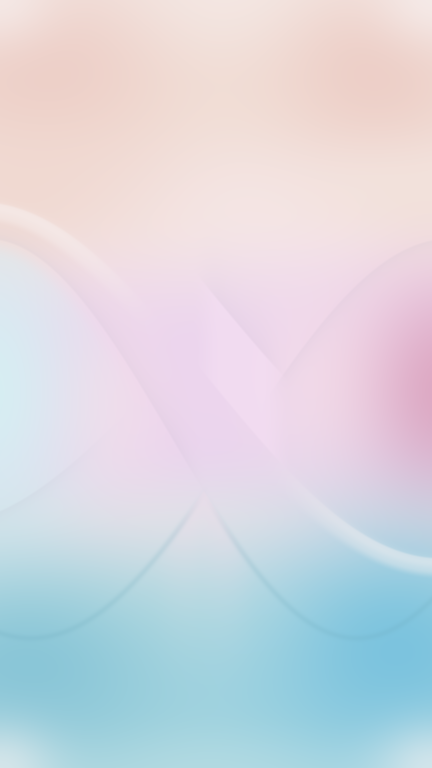
This background is drawn by a Shadertoy shader. Its source:

```glsl
const vec3 WHITE = vec3(0.97, 0.95, 0.95);
const vec3 PEACH = vec3(0.925, 0.80, 0.77);
const vec3 ICE = vec3(0.84, 0.93, 0.95);
const vec3 BLUSH = vec3(0.955, 0.865, 0.915);
const vec3 ROSE = vec3(0.865, 0.65, 0.755);
const vec3 LILAC = vec3(0.915, 0.825, 0.935);
const vec3 TEAL = vec3(0.53, 0.77, 0.84);
const vec3 AZURE = vec3(0.485, 0.765, 0.87);
const vec3 SHADOW = vec3(0.70, 0.68, 0.75);
const vec3 DEEP = vec3(0.42, 0.66, 0.73);

// Soft elliptical falloff
float glow(vec2 p, vec2 centre, vec2 radius) {
    vec2 q = (p - centre) / radius;
    return exp(-dot(q, q));
}

// Soft window along one axis
float between(float x, float lo, float hi, float soft) {
    return smoothstep(lo - soft, lo + soft, x) * (1.0 - smoothstep(hi - soft, hi + soft, x));
}

// Signed distance above a sine curve, in canvas heights
float waveDistance(vec2 p, vec2 centre, float amplitude, float frequency, float aspect) {
    float phase = frequency * (p.x - centre.x);
    float slope = amplitude * frequency * cos(phase) / aspect;
    return (p.y - centre.y - amplitude * sin(phase)) / sqrt(1.0 + slope * slope);
}

// Crisp on the zero side, fading over the given width
float edgeShade(float d, float width, float soft) {
    return smoothstep(-soft, soft, d) * exp(-max(d, 0.0) / width);
}

float softLine(float d, float width) {
    return exp(-d * d / (width * width));
}

vec3 verticalGradient(float y) {
    vec3 c = mix(vec3(0.73, 0.87, 0.89), vec3(0.68, 0.85, 0.88), smoothstep(0.0, 0.08, y));
    c = mix(c, vec3(0.77, 0.88, 0.89), smoothstep(0.08, 0.22, y));
    c = mix(c, vec3(0.90, 0.89, 0.91), smoothstep(0.18, 0.34, y));
    c = mix(c, LILAC, smoothstep(0.31, 0.43, y));
    c = mix(c, vec3(0.96, 0.91, 0.91), smoothstep(0.54, 0.73, y));
    c = mix(c, vec3(0.95, 0.89, 0.86), smoothstep(0.73, 0.87, y));
    return mix(c, vec3(0.96, 0.925, 0.91), smoothstep(0.88, 1.0, y));
}

vec3 background(vec2 p, float underFall) {
    vec3 c = verticalGradient(p.y);
    // Warm upper glows
    c = mix(c, PEACH, 0.9 * glow(p, vec2(0.10, 0.91), vec2(0.32, 0.15)));
    c = mix(c, PEACH, 0.9 * glow(p, vec2(0.87, 0.91), vec2(0.26, 0.13)));
    c = mix(c, vec3(0.94, 0.845, 0.81), 0.8 * glow(p, vec2(0.05, 0.75), vec2(0.34, 0.10)));
    c = mix(c, vec3(0.95, 0.89, 0.85), 0.8 * glow(p, vec2(0.95, 0.74), vec2(0.28, 0.06)));
    // Middle glows
    c = mix(c, BLUSH, 0.8 * glow(p, vec2(0.24, 0.47), vec2(0.17, 0.14)));
    c = mix(c, BLUSH, 0.9 * glow(p, vec2(0.78, 0.50), vec2(0.24, 0.17)));
    c = mix(c, ICE, underFall * glow(p, vec2(-0.02, 0.49), vec2(0.20, 0.22)));
    c = mix(c, ROSE, 0.95 * glow(p, vec2(1.03, 0.49), vec2(0.18, 0.14)));
    // Cool lower glows
    c = mix(c, TEAL, 0.95 * glow(p, vec2(0.06, 0.13), vec2(0.36, 0.14)));
    c = mix(c, AZURE, glow(p, vec2(0.92, 0.15), vec2(0.34, 0.16)));
    // Pale corners
    vec2 inset = min(p, 1.0 - p);
    return mix(c, WHITE, 0.55 * glow(inset, vec2(0.0), vec2(0.13, 0.06)));
}

void mainImage(out vec4 fragColor, in vec2 fragCoord) {
    vec2 p = fragCoord / iResolution.xy;
    float aspect = iResolution.x / iResolution.y;
    float soft = 0.0018;

    // Crossing curves
    float fall = waveDistance(p, vec2(0.398, 0.430), -0.259, 3.67, aspect);
    float rise = waveDistance(p, vec2(0.556, 0.430), -0.259, -3.24, aspect);
    float ribbon = waveDistance(p, vec2(0.486, 0.505), -0.232, 2.94, aspect);
    float fold = waveDistance(p, vec2(0.486, 0.622), -0.232, 2.94, aspect);
    float branch = waveDistance(p, vec2(0.335, 0.486), 0.170, 3.30, aspect);

    vec3 color = background(p, 1.0 - smoothstep(-0.025, 0.01, fall));
    float leftSide = 1.0 - smoothstep(0.40, 0.49, p.x);
    float rightSide = smoothstep(0.60, 0.68, p.x);
    float lowerRight = smoothstep(0.46, 0.56, p.x);

    // Shaded sides of the two loops
    color = mix(color, SHADOW, 0.13 * leftSide * edgeShade(fall, 0.018, soft));
    color = mix(color, SHADOW, 0.13 * rightSide * edgeShade(-rise, 0.012, soft));
    color = mix(color, BLUSH, 0.35 * edgeShade(-max(fall, rise), 0.035, soft) * between(p.x, 0.40, 0.55, 0.05));

    // Thin lower arcs
    color = mix(color, DEEP, 0.18 * leftSide * softLine(rise + 0.002, 0.004));
    color = mix(color, DEEP, 0.18 * lowerRight * softLine(fall + 0.002, 0.004));
    color = mix(color, SHADOW, 0.14 * edgeShade(-branch, 0.012, soft) * (1.0 - smoothstep(0.03, 0.34, p.x)));

    // Central fold with a shadow on its right
    float foldSpan = between(p.x, 0.48, 0.64, 0.035);
    color = mix(color, vec3(0.955, 0.87, 0.95), 0.65 * foldSpan
        * smoothstep(-soft, soft, ribbon) * (1.0 - smoothstep(-soft, soft, fold)));
    color = mix(color, SHADOW, 0.10 * foldSpan * edgeShade(fold, 0.022, soft));

    // Pale strip, brightest towards the ends
    float ends = smoothstep(0.10, 0.42, abs(p.x - 0.49));
    float strip = smoothstep(-soft, soft, -ribbon) * (1.0 - smoothstep(0.016, 0.028, -ribbon));
    color = mix(color, WHITE, 0.36 * ends * strip);
    color = mix(color, WHITE, 0.28 * ends * softLine(ribbon + 0.006, 0.008));

    fragColor = vec4(color, 1.0);
}
```
